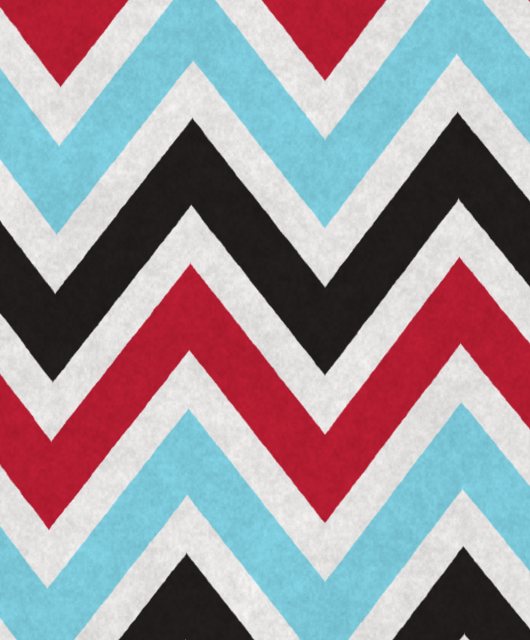
This pattern is drawn by a Shadertoy shader. Its source:

```glsl
const vec3 WHITE = vec3(0.89, 0.885, 0.88);
const vec3 BLUE  = vec3(0.48, 0.78, 0.845);
const vec3 BLACK = vec3(0.13, 0.11, 0.11);
const vec3 RED   = vec3(0.70, 0.11, 0.19);

const float PITCH = 0.2284;       // vertical distance between bands
const float HALF_BAND = 0.0684;   // half the vertical band thickness
const float FIRST_BAND = 0.1533;  // centre line of the first blue band
const float RISE = 0.643;         // zigzag height per zigzag width

float hash(vec2 p) {
    vec3 q = fract(vec3(p.xyx) * 0.1031);
    q += dot(q, q.yzx + 33.33);
    return fract((q.x + q.y) * q.z);
}

float valueNoise(vec2 p) {
    vec2 cell = floor(p);
    vec2 f = fract(p);
    f = f * f * (3.0 - 2.0 * f);
    float low = mix(hash(cell), hash(cell + vec2(1, 0)), f.x);
    float high = mix(hash(cell + vec2(0, 1)), hash(cell + vec2(1, 1)), f.x);
    return mix(low, high, f.y);
}

// Layered noise centred on zero
float fbm(vec2 p) {
    float sum = 0.0;
    float weight = 0.5;
    for (int i = 0; i < 4; i++) {
        sum += weight * (valueNoise(p) - 0.5);
        p = mat2(1.6, 1.2, -1.2, 1.6) * p + 17.3;
        weight *= 0.6;
    }
    return sum;
}

// Triangle wave: +0.5 at whole numbers, -0.5 halfway between
float triangleWave(float u) {
    return 2.0 * abs(fract(u) - 0.5) - 0.5;
}

// Height across the bands, with the zigzag, tilt and slight widening removed
float bandHeight(vec2 p) {
    float fromAxis = p.x - 0.5078;
    float period = 0.4095 + 0.0265 * p.y;
    return p.y + 0.024 * fromAxis - RISE * period * triangleWave(fromAxis / period);
}

vec3 bandColour(float index) {
    float k = mod(index, 3.0);
    return k < 0.5 ? BLUE : k < 1.5 ? BLACK : RED;
}

// Soft pile: broad patches, nap and fine fibres
vec3 plush(vec3 colour, vec2 p) {
    float patches = fbm(p * 9.0);
    float nap = fbm(p * 55.0 + 40.0);
    float fibres = fbm(p * vec2(210.0, 170.0) + 90.0);
    float shade = 0.06 * patches + 0.08 * nap + 0.10 * fibres;
    colour *= 1.0 + shade;
    return colour + 0.015 * (nap + fibres);
}

void mainImage(out vec4 fragColor, in vec2 fragCoord) {
    // Units of canvas height, y pointing down
    vec2 p = fragCoord / iResolution.y;
    p.y = 1.0 - p.y;

    // Slightly ragged band edges
    float wobble = 0.003 * fbm(p * 45.0) + 0.003 * fbm(p * 120.0 + 7.0);
    float s = bandHeight(p) + wobble - FIRST_BAND;
    float index = floor(s / PITCH + 0.5);

    // Distance to the band edge, corrected for the slope of the zigzag
    float slope = length(vec2(1.0, 2.0 * RISE));
    float edge = (abs(s - index * PITCH) - HALF_BAND) / slope;
    float blur = max(0.0018, 0.8 / iResolution.y);
    float band = 1.0 - smoothstep(-blur, blur, edge);

    vec3 colour = mix(WHITE, bandColour(index), band);
    fragColor = vec4(clamp(plush(colour, p), 0.0, 1.0), 1.0);
}
```
